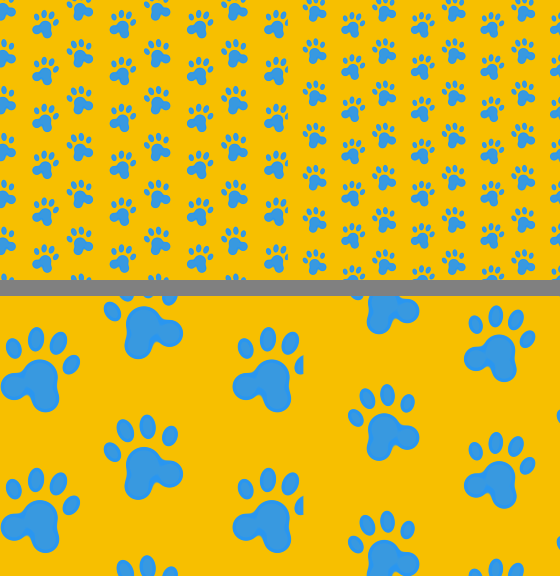
Top, the full canvas; bottom, a detail of the centre.
This pattern is drawn by a WebGL 1 fragment shader. Its source:

```glsl
precision highp float;
uniform vec2 u_resolution;

// Layout lengths are fractions of a canvas 384 units high
const float CANVAS_HEIGHT = 384.0;
const vec2 TILE = vec2(106.0, 64.3);
const vec2 MIRROR_OFFSET = vec2(48.0, -40.0);
const vec2 LEFT_ORIGIN = vec2(62.0, 351.0);
const vec2 RIGHT_ORIGIN = vec2(484.0, 350.0);
const float RIGHT_SCALE = 0.9;
const float LEFT_SHEET_END = 394.7;
const float RIGHT_SHEET_START = 410.0;
const float PAD_BLEND = 4.0;
const float RIM_WIDTH = 1.6;

const vec3 YELLOW = vec3(0.97, 0.75, 0.0);
const vec3 BLUE = vec3(0.22, 0.60, 0.88);
const vec3 RIM_BLUE = vec3(0.16, 0.59, 0.94);

float smoothUnion(float a, float b, float k) {
  float h = max(k - abs(a - b), 0.0) / k;
  return min(a, b) - 0.25 * h * h * k;
}

float circle(vec2 p, vec2 center, float radius) {
  return length(p - center) - radius;
}

// Ellipse whose top leans to the right by the given angle
float toe(vec2 p, vec2 center, float lean, vec2 radii) {
  p -= center;
  float c = cos(lean), s = sin(lean);
  p = vec2(c * p.x - s * p.y, s * p.x + c * p.y);
  float k = length(p / radii);
  float g = length(p / (radii * radii));
  return k * (k - 1.0) / max(g, 0.001);
}

float paw(vec2 p) {
  // Three-lobed pad
  float pad = circle(p, vec2(0.2, -3.6), 8.2);
  pad = smoothUnion(pad, circle(p, vec2(-11.5, -7.8), 6.2), PAD_BLEND);
  pad = smoothUnion(pad, circle(p, vec2(2.8, -13.3), 6.3), PAD_BLEND);

  // Fan of four toes
  float toes = toe(p, vec2(-11.7, 9.6), -0.30, vec2(3.5, 4.8));
  toes = min(toes, toe(p, vec2(-1.5, 13.8), 0.10, vec2(3.7, 5.6)));
  toes = min(toes, toe(p, vec2(8.7, 12.0), 0.40, vec2(3.7, 5.5)));
  toes = min(toes, toe(p, vec2(14.6, 2.2), 0.60, vec2(3.5, 4.9)));
  return min(pad, toes);
}

vec2 repeatTile(vec2 p) {
  return mod(p + 0.5 * TILE, TILE) - 0.5 * TILE;
}

// Each tile holds a paw and its mirrored twin
float pawSheet(vec2 p) {
  vec2 twin = repeatTile(p - MIRROR_OFFSET);
  twin.x = -twin.x;
  return min(paw(repeatTile(p)), paw(twin));
}

void main() {
  float pixel = CANVAS_HEIGHT / u_resolution.y;
  vec2 p = gl_FragCoord.xy * pixel;

  // Two sheets at different scales, with a plain strip between them
  float left = max(pawSheet(p - LEFT_ORIGIN), p.x - LEFT_SHEET_END);
  float right = pawSheet((p - RIGHT_ORIGIN) / RIGHT_SCALE) * RIGHT_SCALE;
  right = max(right, RIGHT_SHEET_START - p.x);
  float d = min(left, right);

  float coverage = 1.0 - smoothstep(-0.6 * pixel, 0.6 * pixel, d);
  float rim = smoothstep(-RIM_WIDTH - 0.3, -RIM_WIDTH + 0.3, d);
  vec3 ink = mix(BLUE, RIM_BLUE, rim);
  gl_FragColor = vec4(mix(YELLOW, ink, coverage), 1.0);
}
```
